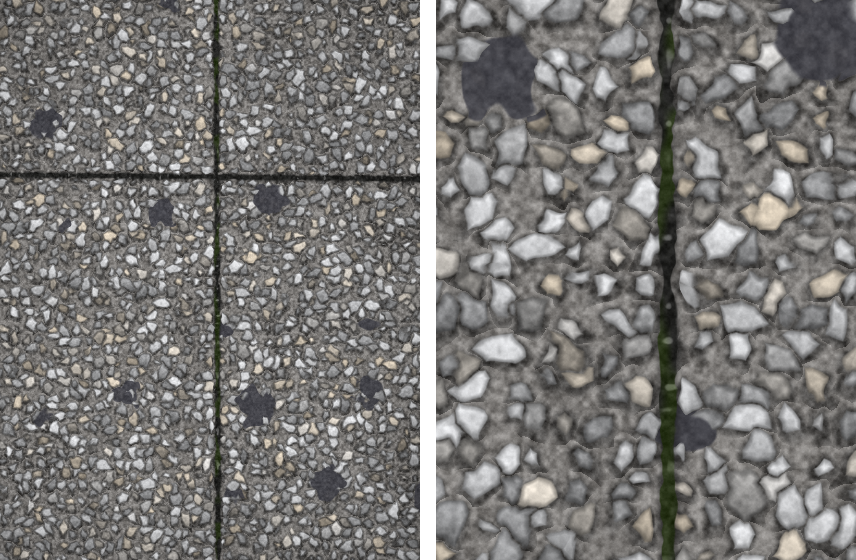
Left: the whole. Right: its middle third, enlarged.
Give the GLSL for this texture, as a WebGL 2 fragment shader.

```glsl
#version 300 es
precision highp float;
uniform vec2 u_resolution;
out vec4 outColor;

const float TAU = 6.2831853;
const float STONES_ACROSS = 37.0;
const float BLOTS_ACROSS = 4.2;
const vec2 CROSSING = vec2(0.516, 0.912);
const vec2 JOINT_TILT = vec2(-0.004, -0.010);
const vec3 MORTAR = vec3(0.455, 0.445, 0.435);
const vec3 COOL_STONE = vec3(0.985, 0.99, 1.0);
const vec3 TAN_STONE = vec3(1.0, 0.94, 0.85);
const vec3 TAR = vec3(0.25, 0.25, 0.275);
const vec3 JOINT_DIRT = vec3(0.13, 0.13, 0.125);
const vec3 MOSS = vec3(0.15, 0.19, 0.09);

struct Stone { float dist; float gap; vec2 local; vec2 cell; };

vec2 hash2(vec2 p) {
  vec3 q = fract(p.xyx * vec3(0.1031, 0.1030, 0.0973));
  q += dot(q, q.yzx + 33.33);
  return fract((q.xx + q.yz) * q.zy);
}

float noise(vec2 p) {
  vec2 i = floor(p), f = fract(p);
  f = f * f * (3.0 - 2.0 * f);
  float low = mix(hash2(i).x, hash2(i + vec2(1, 0)).x, f.x);
  float high = mix(hash2(i + vec2(0, 1)).x, hash2(i + vec2(1, 1)).x, f.x);
  return mix(low, high, f.y);
}

float fbm(vec2 p) {
  float sum = 0.0, weight = 0.5;
  for (int i = 0; i < 4; i++) {
    sum += weight * noise(p);
    p = p * 2.03 + 17.1;
    weight *= 0.5;
  }
  return sum / 0.9375;
}

// Convex chip: the overlap of six jittered half planes
float chip(vec2 q, vec2 seed, float radius) {
  float d = -1.0;
  for (int k = 0; k < 6; k++) {
    vec2 h = hash2(seed + float(k) * 7.3 + 3.0);
    float angle = (float(k) + 0.8 * (h.x - 0.5)) * TAU / 6.0;
    d = max(d, dot(q, vec2(cos(angle), sin(angle))) - radius * (0.75 + 0.5 * h.y));
  }
  return d;
}

// Nearest chip, and how far the runner-up lies behind it
Stone nearestStone(vec2 p) {
  Stone s = Stone(9.0, 9.0, vec2(0), vec2(0));
  float second = 9.0;
  vec2 base = floor(p);
  for (int j = -1; j <= 1; j++)
  for (int i = -1; i <= 1; i++) {
    vec2 cell = base + vec2(i, j);
    vec2 shape = hash2(cell + 51.7);
    vec2 local = p - cell - 0.5 - 0.8 * (hash2(cell) - 0.5);
    float c = cos(shape.x * TAU), s1 = sin(shape.x * TAU);
    vec2 turned = mat2(c, s1, -s1, c) * local * vec2(0.82, 1.15);
    float radius = mix(0.27, 0.52, shape.y) - 0.1 * step(0.88, hash2(cell + 9.1).x);
    float d = chip(turned, cell, radius);
    if (d < s.dist) {
      second = s.dist;
      s = Stone(d, 0.0, local, cell);
    } else second = min(second, d);
  }
  s.gap = 0.5 * (second - s.dist);
  return s;
}

// Depth inside the scattered tar blots, negative outside
float blotDepth(vec2 p) {
  float depth = -1.0;
  vec2 g = p * BLOTS_ACROSS, base = floor(g);
  for (int j = -1; j <= 1; j++)
  for (int i = -1; i <= 1; i++) {
    vec2 cell = base + vec2(i, j), h = hash2(cell + 204.0);
    vec2 center = cell + 0.2 + 0.6 * hash2(cell + 77.0);
    float radius = mix(0.013, 0.042, h.y) * step(h.x, 0.55) - step(0.55, h.x);
    depth = max(depth, radius - length(g - center) / BLOTS_ACROSS);
  }
  return depth + 0.03 * (noise(p * 55.0) - 0.5);
}

// Distance to the two slightly tilted joints, x upright and y level
vec2 jointDistance(vec2 p) {
  vec2 fromCrossing = p - CROSSING;
  vec2 d = abs(fromCrossing - JOINT_TILT * fromCrossing.yx);
  vec2 wobble = vec2(noise(p.yx * vec2(45.0, 8.0)), noise(p * vec2(45.0, 8.0) + 40.0));
  return d + 0.004 * (wobble - 0.5) + 0.003 * (noise(p * 150.0) - 0.5);
}

void main() {
  vec2 p = gl_FragCoord.xy / u_resolution.x;
  float pixel = 1.0 / u_resolution.x;
  float soft = 1.2 * pixel * STONES_ACROSS;
  float grain = fbm(p * 190.0) - 0.5;
  vec2 joints = jointDistance(p);
  float joint = min(joints.x, joints.y);

  // Chips thin out in bare areas and beside the joints
  vec2 warp = 0.2 * (vec2(noise(p * 90.0), noise(p * 90.0 + 60.0)) - 0.5);
  Stone s = nearestStone(p * STONES_ACROSS + warp);
  float bare = 0.1 * smoothstep(0.5, 0.8, fbm(p * 9.0 + 5.0));
  float lip = 0.25 * (1.0 - smoothstep(0.006, 0.014, joint));
  float inside = min(-s.dist - bare - lip, s.gap - 0.03);
  float stoneMask = smoothstep(-soft, soft, inside);
  vec2 h = hash2(s.cell + 131.0);

  // Rough mortar, shaded beneath each chip
  float shade = smoothstep(-0.05, 0.24, s.dist + 0.2 * s.local.y + 0.3 * lip);
  vec3 color = MORTAR * mix(0.62, 1.08, shade) + 0.42 * grain;

  // Rounded chips lit from above
  float tone = mix(0.49, 0.83, h.x) + 0.16 * s.local.y + 0.26 * grain;
  tone *= mix(0.68, 1.04, smoothstep(0.0, 0.17, inside));
  color = mix(color, tone * mix(COOL_STONE, TAN_STONE, smoothstep(0.6, 1.0, h.y)), stoneMask);

  // Tar leaves some chips showing around its rim
  float blot = blotDepth(p) + stoneMask * 0.035 * (h.y - 0.65);
  color = mix(color, TAR + 0.16 * grain, 0.93 * smoothstep(-0.003, 0.003, blot));

  // Dark joints with moss and stray grit
  vec3 dirt = mix(JOINT_DIRT, MOSS, smoothstep(0.4, 0.65, noise(p * 28.0)) * step(joints.x, joints.y));
  dirt += 0.2 * grain + 0.22 * smoothstep(0.78, 0.95, noise(p * 110.0 + 8.0));
  color *= mix(0.72, 1.0, smoothstep(0.005, 0.011, joint));
  color = mix(dirt, color, smoothstep(0.0055 - pixel, 0.0055 + pixel, joint));

  // Broad unevenness and darker corners
  vec2 fromMiddle = gl_FragCoord.xy / u_resolution - 0.5;
  color *= 0.96 + 0.16 * fbm(p * 4.0) - 0.28 * dot(fromMiddle, fromMiddle);
  outColor = vec4(clamp(color, 0.0, 1.0), 1.0);
}
```
